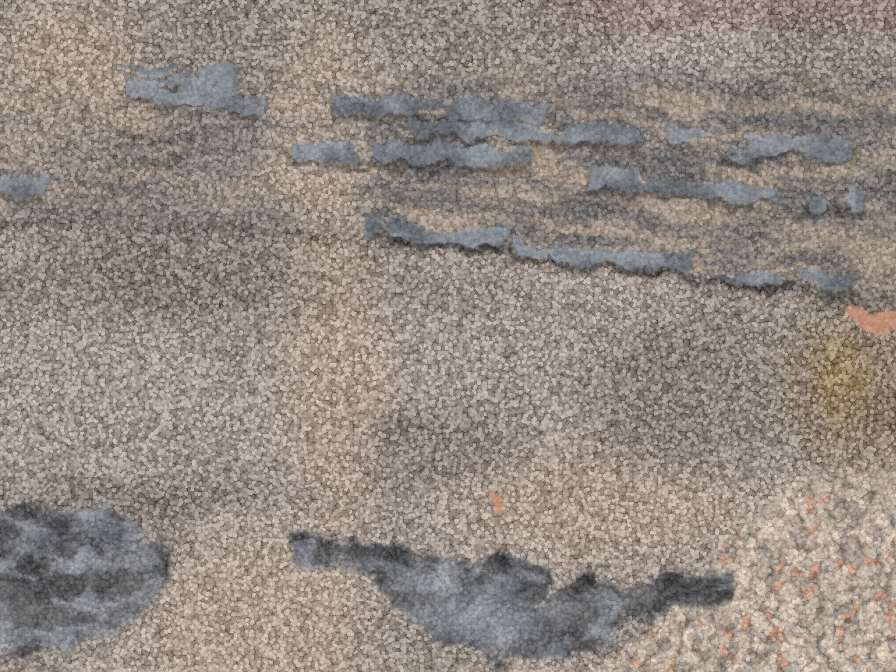
A WebGL 1 fragment shader for this texture:

```glsl
precision highp float;
// Weathered earth bank: broken blue slate seams above a gravelly slope,
// with dark outcrops and coarse pale scree along the foot.
// Layers are soft masks bent by noise; cellular noise supplies the stones.
uniform vec2 u_resolution;

float hash(vec2 p) {
  vec3 q = fract(vec3(p.xyx) * 0.1031);
  q += dot(q, q.yzx + 33.33);
  return fract((q.x + q.y) * q.z);
}
float noise(vec2 p) {
  vec2 i = floor(p), f = fract(p);
  f = f * f * (3.0 - 2.0 * f);
  return mix(mix(hash(i), hash(i + vec2(1, 0)), f.x),
             mix(hash(i + vec2(0, 1)), hash(i + vec2(1, 1)), f.x), f.y);
}
float fbm(vec2 p) {
  float sum = 0.0, gain = 0.5;
  for (int i = 0; i < 5; i++) {
    sum += gain * noise(p);
    p = p * 2.03 + 17.3;
    gain *= 0.5;
  }
  return sum;
}
// x: distance to the stone centre, y: random tone, z: random tint
vec3 stones(vec2 p) {
  vec3 best = vec3(9.0);
  for (int j = -1; j <= 1; j++)
    for (int i = -1; i <= 1; i++) {
      vec2 c = floor(p) + vec2(float(i), float(j));
      float d = length(c + vec2(hash(c), hash(c + 41.7)) - p);
      if (d < best.x) best = vec3(d, hash(c + 9.2), hash(c + 73.1));
    }
  return best;
}
// Soft elliptical patch: 1 at the centre, 0 outside
float spot(vec2 p, vec2 centre, vec2 radius) {
  return 1.0 - smoothstep(0.3, 1.15, length((p - centre) / radius));
}
// Approximate signed distance to a sheared ellipse
float lump(vec2 p, vec2 centre, vec2 radius, float slope) {
  vec2 d = p - centre;
  d.y -= slope * d.x;
  return (length(d / radius) - 1.0) * radius.y;
}
// Slate seam running from a to b with half thickness h
float seam(vec2 p, vec2 a, vec2 b, float h) {
  float t = clamp((p.x - a.x) / (b.x - a.x), 0.0, 1.0);
  return max(abs(p.y - mix(a.y, b.y, t)) - h, max(a.x - p.x, p.x - b.x));
}
float seams(vec2 p) {
  float d = seam(p, vec2(0.50, 0.846), vec2(0.81, 0.830), 0.014);
  d = min(d, seam(p, vec2(0.61, 0.809), vec2(1.06, 0.795), 0.012));
  d = min(d, seam(p, vec2(0.44, 0.778), vec2(0.79, 0.766), 0.015));
  d = min(d, seam(p, vec2(1.07, 0.786), vec2(1.28, 0.774), 0.018));
  d = min(d, seam(p, vec2(0.87, 0.736), vec2(1.29, 0.696), 0.015));
  d = min(d, seam(p, vec2(0.54, 0.660), vec2(0.75, 0.646), 0.015));
  d = min(d, seam(p, vec2(0.76, 0.632), vec2(1.03, 0.604), 0.013));
  d = min(d, seam(p, vec2(1.06, 0.592), vec2(1.27, 0.580), 0.013));
  d = min(d, seam(p, vec2(0.18, 0.876), vec2(0.35, 0.885), 0.020));
  d = min(d, seam(p, vec2(0.23, 0.857), vec2(0.40, 0.850), 0.012));
  return min(d, seam(p, vec2(-0.1, 0.724), vec2(0.07, 0.722), 0.015));
}
float outcrops(vec2 p) {
  float d = lump(p, vec2(0.07, 0.14), vec2(0.18, 0.115), 0.1);
  d = min(d, lump(p, vec2(0.71, 0.085), vec2(0.16, 0.058), -0.28));
  d = min(d, seam(p, vec2(0.44, 0.180), vec2(0.82, 0.130), 0.027));
  d = min(d, lump(p, vec2(0.85, 0.080), vec2(0.08, 0.050), 0.1));
  return min(d, seam(p, vec2(0.82, 0.105), vec2(1.08, 0.122), 0.027));
}

void main() {
  vec2 p = gl_FragCoord.xy / u_resolution.y;
  float broad = fbm(p * 5.0), rough = fbm(p * 24.0);
  vec2 w = p + 0.035 * (vec2(fbm(p * 30.0), fbm(p * 30.0 + 50.0)) - 0.48);
  float streak = fbm(w * vec2(9.0, 55.0) + vec2(0.0, p.x * 5.0));

  // Slope with pale talus runs and damp patches
  vec3 col = mix(vec3(0.53, 0.495, 0.465), vec3(0.60, 0.56, 0.53), smoothstep(0.3, 0.65, broad));
  float talus = spot(w, vec2(0.50, 0.42), vec2(0.10, 0.32)) + spot(w, vec2(0.48, 0.78), vec2(0.10, 0.25))
    + spot(w, vec2(0.10, 0.88), vec2(0.15, 0.17)) + spot(w, vec2(0.38, 0.07), vec2(0.24, 0.18))
    + spot(w, vec2(0.90, 0.25), vec2(0.30, 0.12));
  talus = min(talus, 1.0);
  col = mix(col, vec3(0.67, 0.60, 0.54), 0.65 * talus);
  float damp = spot(w, vec2(0.66, 0.34), vec2(0.17, 0.08)) + spot(w, vec2(1.03, 0.41), vec2(0.20, 0.16))
    + spot(w, vec2(0.22, 0.59), vec2(0.36, 0.09)) + spot(w, vec2(0.20, 0.26), vec2(0.35, 0.04));
  col = mix(col, vec3(0.44, 0.41, 0.39), 0.5 * min(damp, 1.0));

  // Layered bank above a sagging edge
  float edge = 0.665 - 0.075 * p.x * p.x;
  float bank = smoothstep(-0.015, 0.025, w.y - edge) * (1.0 - smoothstep(0.84, 0.92, w.y));
  bank *= mix(0.5, 0.8, smoothstep(0.35, 0.7, p.x)) * (1.0 - 0.6 * talus);
  vec3 layers = mix(vec3(0.37, 0.37, 0.375), vec3(0.62, 0.56, 0.50), smoothstep(0.3, 0.68, streak));
  col = mix(col, layers, bank);
  col *= 1.0 - 0.25 * exp(-pow((w.y - edge) / 0.008, 2.0)) * smoothstep(0.25, 0.5, broad);

  // Ochre wall and mauve rocks
  float wall = spot(w, vec2(1.30, 0.42), vec2(0.18, 0.16));
  col = mix(col, mix(vec3(0.42, 0.37, 0.31), vec3(0.60, 0.53, 0.44), streak), 0.8 * wall);
  col = mix(col, vec3(0.60, 0.49, 0.32), 0.5 * spot(w, vec2(1.25, 0.44), vec2(0.05, 0.09)));
  float mauve = smoothstep(0.945, 0.965, w.y) * smoothstep(0.75, 0.95, w.x);
  col = mix(col, mix(vec3(0.42, 0.35, 0.34), vec3(0.66, 0.56, 0.54), rough), 0.6 * mauve);

  // Fine gravel and coarse scree at lower right
  float scree = smoothstep(-0.02, 0.02, 0.30 * smoothstep(0.84, 1.24, w.x) - w.y);
  vec3 fine = stones(p * 190.0), coarse = stones(w * 68.0);
  float grain = (fine.y - 0.46) * 0.27 - 0.17 * smoothstep(0.4, 0.85, fine.x) + 0.05;
  col += grain * (1.0 - 0.4 * bank);
  vec3 pebble = mix(vec3(0.60, 0.56, 0.52), vec3(0.80, 0.73, 0.66), coarse.y);
  pebble = mix(pebble, vec3(0.72, 0.56, 0.47), step(0.92, coarse.z)) * (1.06 - 0.28 * smoothstep(0.35, 0.85, coarse.x));
  col = mix(col, pebble + 0.6 * grain, 0.85 * scree);

  // Slate blocks with shadows below
  float gaps = 0.016 * smoothstep(0.62, 0.8, noise(w * vec2(28.0, 42.0)));
  float slate = 1.0 - smoothstep(-0.003, 0.004, seams(w) + gaps);
  col *= 1.0 - 0.28 * (1.0 - smoothstep(-0.004, 0.008, seams(w + vec2(0.0, 0.010)) + gaps));
  vec3 blue = mix(vec3(0.40, 0.42, 0.45), vec3(0.57, 0.60, 0.64), smoothstep(0.25, 0.7, rough));
  col = mix(col, blue + 0.3 * grain, 0.85 * slate);

  // Dark outcrops with paler cleaved faces
  float rock = 1.0 - smoothstep(-0.008, 0.008, outcrops(w) + 0.04 * (rough - 0.45));
  float face = smoothstep(0.42, 0.66, fbm(w * vec2(22.0, 38.0)));
  face = max(0.8 * face, 0.85 * spot(w, vec2(0.71, 0.075), vec2(0.14, 0.07)));
  vec3 dark = mix(vec3(0.30, 0.30, 0.31), vec3(0.51, 0.53, 0.56), face);
  col = mix(col, dark + 0.4 * (rough - 0.47) + 0.4 * grain, 0.9 * rock);

  // Loose orange stones
  float orange = min(lump(w, vec2(1.31, 0.52), vec2(0.045, 0.014), -0.25), lump(w, vec2(0.738, 0.259), vec2(0.009, 0.018), -0.6));
  col = mix(col, vec3(0.74, 0.55, 0.46) + 0.3 * grain, 1.0 - smoothstep(-0.002, 0.003, orange));
  gl_FragColor = vec4(clamp(col, 0.0, 1.0), 1.0);
}
```
